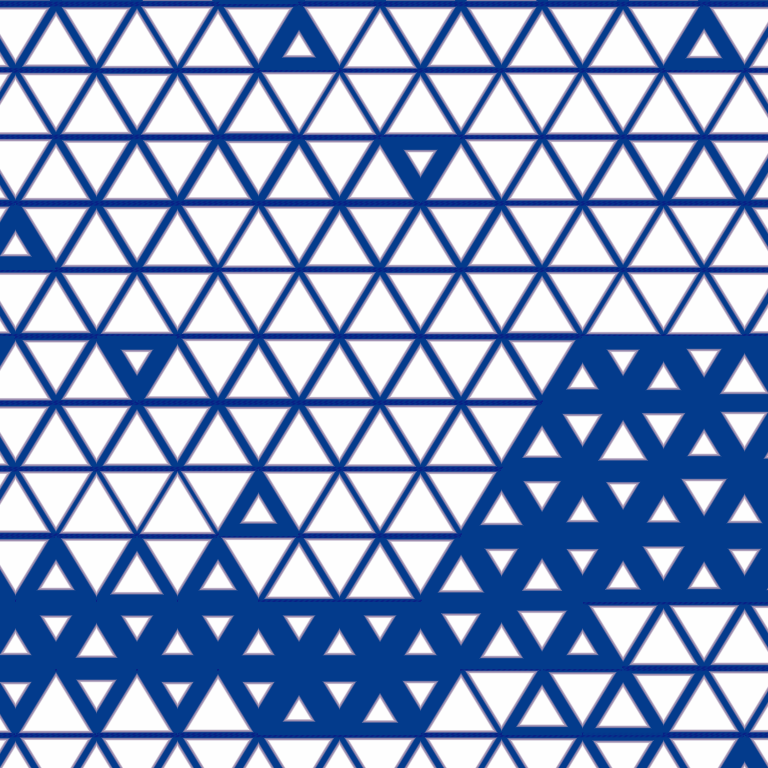
Write a three.js fragment shader that draws this pattern.

```glsl
// White triangles of varying size on a blue triangular lattice, with a worn diagonal band.
#define COLUMNS 9.48
#define ROWS 11.557
#define LATTICE_OFFSET vec2(0.0729, 0.0052)
#define LARGE 0.82
#define SMALL 0.34
#define SOFTNESS 0.0026
#define ODD_SHARE 0.06
#define BLUE vec3(0.01, 0.23, 0.55)
#define DEEP_BLUE vec3(0.04, 0.11, 0.52)
#define MAUVE vec3(0.63, 0.56, 0.69)
#define WHITE vec3(0.995)

varying vec2 vUv;

float hash(vec2 cell) {
  return fract(sin(dot(cell, vec2(127.1, 311.7))) * 4375.85);
}

// Soft elliptical patch, 1 at its centre.
float softPatch(vec2 p, vec2 centre, vec2 radius) {
  vec2 d = (p - centre) / radius;
  return exp(-dot(d, d));
}

// How far the triangles shrink around a place: 0 none, 1 fully.
float shrinkField(vec2 p) {
  float rise = smoothstep(0.52, 0.82, p.x);
  float fromDip = (p.x - 0.44) / 0.11;
  float middle = mix(0.167, 0.395, rise) - 0.045 * exp(-fromDip * fromDip);
  float halfWidth = mix(0.085, 0.165, rise);
  float band = 1.0 - smoothstep(-0.025, 0.025, abs(p.y - middle) - halfWidth);
  float patches = 0.65 * softPatch(p, vec2(0.78, 0.05), vec2(0.24, 0.06))
                + 0.50 * softPatch(p, vec2(0.15, 0.71), vec2(0.11, 0.05));
  return max(band, patches);
}

// Scale of one triangle relative to its lattice cell.
float triangleScale(vec2 cell, vec2 centre) {
  float jitter = hash(cell) - 0.5;
  float shrink = smoothstep(0.3, 0.8, shrinkField(centre) + 0.5 * jitter);
  float odd = step(1.0 - ODD_SHARE, hash(cell + 37.3));
  float drift = 0.02 * sin(centre.y * 23.0) + 0.015 * sin(centre.x * 11.0 + centre.y * 17.0);
  float large = LARGE + drift + 0.07 * jitter;
  float small = SMALL + 0.22 * pow(hash(cell + 11.9), 3.0);
  return mix(large, small, max(shrink, odd));
}

void main() {
  // Rows run downwards; every second row shifts by half a cell.
  float down = (1.0 - vUv.y - LATTICE_OFFSET.y) * ROWS;
  float row = floor(down);
  float f = down - row;
  float shift = 0.5 * mod(row, 2.0);
  float across = (vUv.x - LATTICE_OFFSET.x) * COLUMNS + shift;

  // Find the upward or downward triangle that holds this point.
  float nearest = floor(across + 0.5);
  bool upward = abs(across - nearest) < 0.5 * f;
  float middle = upward ? nearest : floor(across) + 0.5;
  float fromApex = upward ? f : 1.0 - f;
  float side = abs(across - middle);

  vec2 cell = vec2(2.0 * middle, row);
  float centreRow = row + (upward ? 2.0 : 1.0) / 3.0;
  vec2 centre = vec2((middle - shift) / COLUMNS + LATTICE_OFFSET.x,
                     1.0 - LATTICE_OFFSET.y - centreRow / ROWS);
  float scale = triangleScale(cell, centre);

  // Signed distance inside the scaled triangle.
  float inset = min(1.0 - fromApex, 0.5 * fromApex - side);
  float inside = (inset - (1.0 - scale) / 3.0) / ROWS;

  // Fine slanted dashes along the narrow horizontal lines.
  float fromLine = (f - floor(f + 0.5)) / ROWS;
  float onLine = 1.0 - smoothstep(0.0018, 0.0042, abs(fromLine));
  float dash = 0.5 + 0.5 * sin(94.25 * across + fromLine * 900.0);
  float dashAmount = onLine * (0.3 + 0.6 * dash) * smoothstep(0.6, 0.72, scale);
  vec3 colour = mix(BLUE, DEEP_BLUE, dashAmount);

  // Edges pass from blue through mauve to white.
  colour = mix(colour, MAUVE, smoothstep(-SOFTNESS, 0.0, inside));
  colour = mix(colour, WHITE, smoothstep(0.0, SOFTNESS, inside));
  gl_FragColor = vec4(colour, 1.0);
}
```
